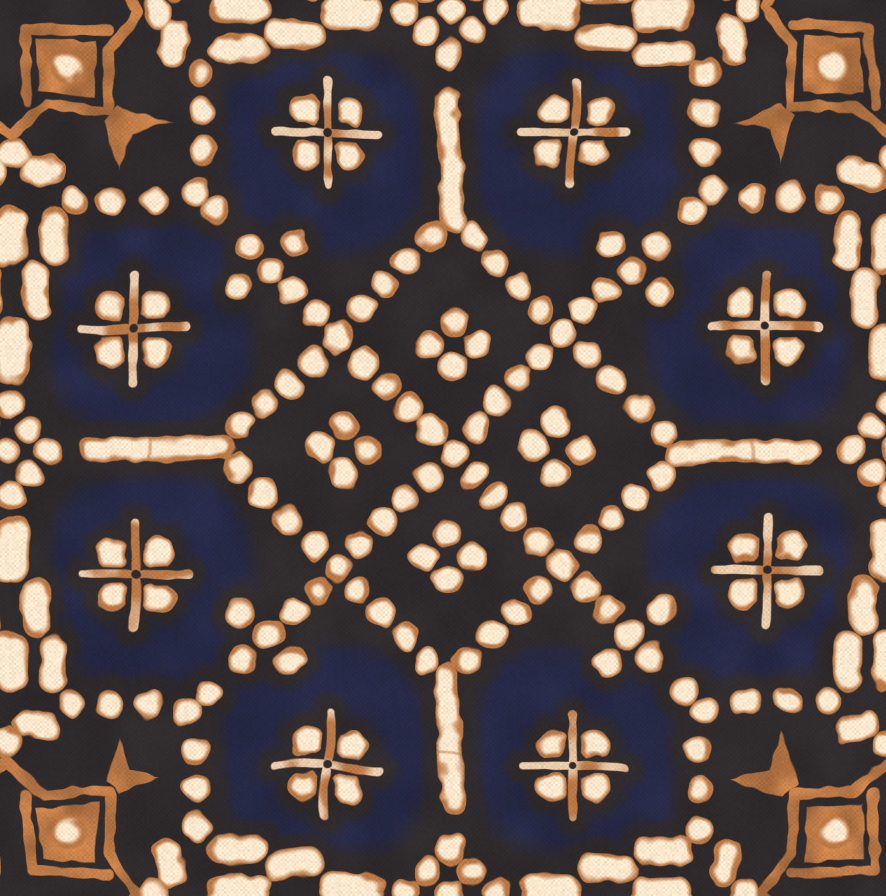
Give the GLSL for this pattern, as a Shadertoy shader.

```glsl
// Wax-resist cloth: cream dots, bars and four-petal flowers on black and navy.
// Each square repeat is folded eight ways, then drawn with distance functions;
// noise in unfolded space gives every copy its own hand-drawn wobble and stain.

const float UNITS = 768.0;               // design units per canvas height
const float PERIOD = 756.0;              // side of one repeat
const vec2 CENTER = vec2(386.0, 382.0);  // middle of the central repeat
const float DOT = 12.2;                  // dot radius
const float BAR = 10.5;                  // bar half width
const float DRIFT = 9.0;                 // slow displacement of motifs
const float WOBBLE = 4.5;                // roughness of drawn edges
const float RIM = 5.0;                   // width of the stained rim
const float THREAD = 4.0;                // weave spacing
const vec3 BLACK = vec3(0.185, 0.165, 0.17);
const vec3 NAVY = vec3(0.15, 0.16, 0.275);
const vec3 CREAM = vec3(0.985, 0.91, 0.805);
const vec3 BROWN = vec3(0.73, 0.47, 0.27);

float hash(vec2 p) {
    return fract(sin(dot(p, vec2(127.1, 311.7))) * 43758.5453);
}

float noise(vec2 p) {
    vec2 i = floor(p), f = fract(p);
    f = f * f * (3.0 - 2.0 * f);
    return mix(mix(hash(i), hash(i + vec2(1, 0)), f.x),
               mix(hash(i + vec2(0, 1)), hash(i + vec2(1, 1)), f.x), f.y);
}

float segment(vec2 p, vec2 a, vec2 b) {
    vec2 d = b - a;
    return length(p - a - d * clamp(dot(p - a, d) / dot(d, d), 0.0, 1.0));
}

// Distance to the nearest of n + 1 dots spaced evenly from a to b
float dotRow(vec2 p, vec2 a, vec2 b, float n) {
    vec2 d = b - a;
    float k = clamp(round(dot(p - a, d) / dot(d, d) * n), 0.0, n);
    return length(p - a - d * k / n) - DOT;
}

float pill(vec2 p, vec2 c, vec2 halfAxis) {
    return segment(p, c - halfAxis, c + halfAxis) - DOT;
}

float boxDist(vec2 p, float r) {
    vec2 d = abs(p) - r;
    return length(max(d, 0.0)) + min(max(d.x, d.y), 0.0);
}

// Four dots around a small gap
float petals(vec2 p) {
    p = abs(p);
    return length(vec2(max(p.x, p.y) - 21.0, min(p.x, p.y))) - 13.0;
}

float creamShapes(vec2 q) {
    // Central lattice, its crossed corners and the spokes
    float d = dotRow(q, vec2(0), vec2(175), 9.0);
    d = min(d, dotRow(q, vec2(180, 18), vec2(98), 4.0));
    d = min(d, length(q - vec2(180, 138)) - DOT);
    d = min(d, petals(q - vec2(90, 0)));
    d = min(d, segment(q, vec2(192, 0), vec2(305, 0)) - BAR);
    // Dotted border, edge diamond and corner chain
    d = min(d, dotRow(q, vec2(205), vec2(222), 1.0));
    d = min(d, dotRow(q, vec2(256, 215), vec2(323, 215), 2.0));
    d = min(d, dotRow(q, vec2(341, 0), vec2(378, 40), 2.0));
    d = min(d, length(q - vec2(378, 0)) - DOT);
    d = min(d, length(q - vec2(376, 252)) - DOT);
    d = min(d, pill(q, vec2(351, 238), vec2(9, -2)));
    // Staggered bricks
    vec2 brick = vec2(0, 14);
    d = min(d, pill(q, vec2(341, 182), brick));
    d = min(d, pill(q, vec2(357, 134), brick));
    d = min(d, pill(q, vec2(375, 86), brick));
    return min(d, pill(q, vec2(375, 181), brick));
}

float brownShapes(vec2 q) {
    // Framed square with a pointed outer edge
    float d = boxDist(q - 329.0, 24.0);
    float lines = segment(q, vec2(294), vec2(345, 294));
    lines = min(lines, segment(q, vec2(294), vec2(294, 345)));
    lines = min(lines, segment(q, vec2(294, 345), vec2(268, 378)));
    lines = min(lines, segment(q, vec2(345, 294), vec2(378, 268)));
    lines = min(lines, segment(q, vec2(362, 294), vec2(362)));
    d = min(d, lines - 4.5);
    // Notched leaf on the diagonal
    float t = 412.0 - (q.x + q.y) * 0.7071;
    float v = abs(q.x - q.y) * 0.7071;
    float leaf = max(max(-t, t - 25.0 - 0.6 * v), v - 8.0 - 0.45 * t);
    return min(d, leaf * 0.9);
}

void mainImage(out vec4 fragColor, in vec2 fragCoord) {
    float px = UNITS / iResolution.y;
    vec2 cloth = fragCoord * px - CENTER;

    // Hand drift, repeat, then eightfold symmetry
    vec2 drift = vec2(noise(cloth / 60.0), noise(cloth / 60.0 + 37.0)) - 0.5;
    vec2 p = mod(cloth + DRIFT * drift + PERIOD * 0.5, PERIOD) - PERIOD * 0.5;
    vec2 q = abs(p);
    bool upright = q.y > q.x;
    float side = upright ? 2.0 + sign(p.y) : 7.0 + sign(p.x);
    if (upright) q = q.yx;
    float rough = (noise(cloth / 9.0) - 0.5) * WOBBLE;
    float stain = noise(cloth / 17.0 + 91.0);

    // Flower with a thin cross between its petals
    vec2 f = abs(q - vec2(272, 105));
    float arm = max(f.x, f.y), across = min(f.x, f.y);
    float petal = max(length(f - 19.0) - 13.5, 7.5 - across);
    float stem = length(vec2(max(arm - 45.0, 0.0), across)) - 3.7;
    stem = max(stem, 3.5 - length(f)) + rough * 0.4;

    float cream = min(creamShapes(q), petal) + rough;
    cream = min(cream, length((q - 329.0) * vec2(1.0, 0.85)) - 13.0);
    float brown = brownShapes(q) + rough * 0.7;

    // Navy pools stop short of the drawn motifs
    vec2 pool = abs(q - vec2(257, 108)) / 92.0;
    float inPool = 1.0 - smoothstep(0.82, 1.08, pow(dot(pow(pool, vec2(3)), vec2(1)), 0.3333));
    inPool *= smoothstep(5.0, 19.0, min(cream, stem));
    vec3 col = mix(BLACK, NAVY, inPool) * (0.92 + 0.16 * noise(cloth / 30.0));

    // Brown dye, pale cross, then cream wax with a stained rim
    col = mix(col, BROWN * (0.84 + 0.3 * stain), 1.0 - smoothstep(-px, px, brown));
    float pale = smoothstep(0.35, 0.8, stain + 0.35 * smoothstep(30.0, 48.0, arm));
    col = mix(col, mix(BROWN, CREAM, 0.75 * pale), 1.0 - smoothstep(-px, px, stem));
    float clean = smoothstep(0.0, RIM, -cream - 3.0 * smoothstep(0.5, 0.9, stain));
    float crack = 1.0 - smoothstep(0.5, 2.5, abs(q.x - 258.0 - rough));
    crack *= step(q.y, BAR) * step(0.5, hash(vec2(side, 3.0)));
    vec3 wax = mix(BROWN, CREAM, clean * (1.0 - 0.5 * crack));
    col = mix(col, wax, 1.0 - smoothstep(-px, px, cream));

    // Woven threads
    vec2 weave = sin(cloth * 6.2832 / THREAD);
    col *= 1.0 + 0.035 * weave.x * weave.y + 0.06 * (hash(floor(cloth / 2.0)) - 0.5);
    fragColor = vec4(col, 1.0);
}
```
